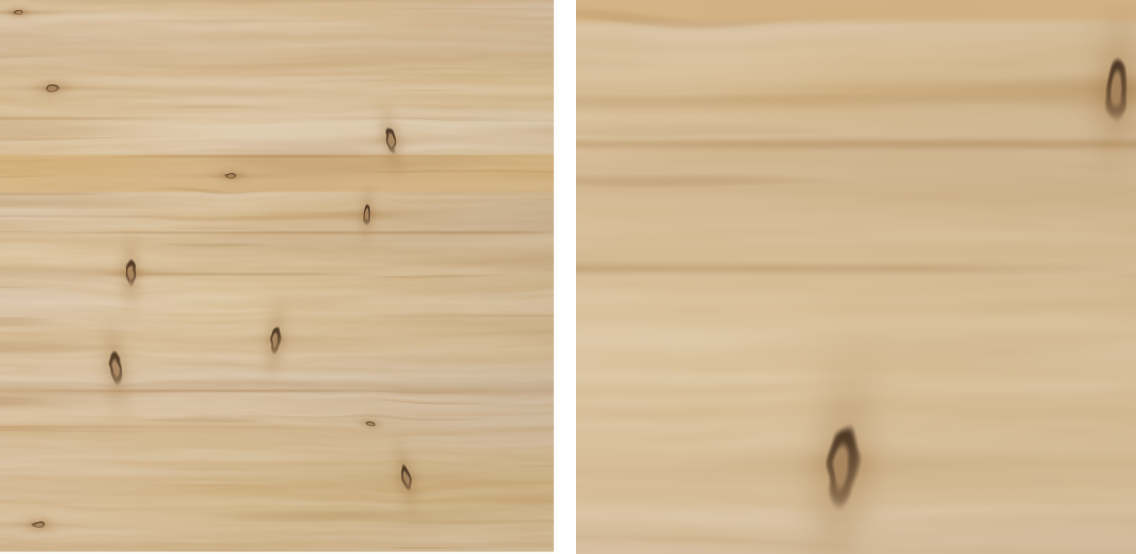
Left, the full canvas; right, a detail of the centre.
Write a WebGL 2 fragment shader that draws this texture.

```glsl
#version 300 es
precision highp float;
// Pale pine panel: horizontal glued boards with soft grain, stains and small knots.

#define ROWS 14.0
#define WARM_ROW 9.0
#define KNOTS 11
#define GRAIN_CONTRAST 1.0
#define MARGIN vec2(0.989, 0.004)
#define LIGHT_WOOD vec3(0.865, 0.790, 0.680)
#define DARK_WOOD vec3(0.785, 0.655, 0.470)
#define STAIN_COLOR vec3(0.66, 0.50, 0.31)
#define KNOT_CORE vec3(0.64, 0.50, 0.35)
#define KNOT_RING vec3(0.27, 0.19, 0.12)
#define PAPER vec3(1.0, 1.0, 0.995)

uniform vec2 u_resolution;
out vec4 fragColor;

float hash(vec2 p) {
    return fract(sin(dot(p, vec2(127.1, 311.7))) * 43758.5453);
}

float noise(vec2 p) {
    vec2 i = floor(p), f = fract(p);
    f = f * f * (3.0 - 2.0 * f);
    return mix(mix(hash(i), hash(i + vec2(1, 0)), f.x),
               mix(hash(i + vec2(0, 1)), hash(i + vec2(1, 1)), f.x), f.y);
}

// Darkness of a whole board
float boardTone(float row) {
    float warm = 1.0 - step(0.5, abs(row - WARM_ROW));
    return mix(0.34 * (hash(vec2(row, 4.0)) - 0.5), 0.36, warm);
}

// Knot layers: x = ring, y = core, z = halo and streak, w = grain bend
vec4 knots(vec2 p) {
    vec4 sum = vec4(0.0);
    for (int i = 0; i < KNOTS; i++) {
        float k = float(i);
        vec2 center = vec2(0.03 + 0.92 * hash(vec2(k, 3.0)),
                           (k + 0.2 + 0.6 * hash(vec2(k, 8.0))) / float(KNOTS));
        float upright = step(0.55, hash(vec2(k, 15.0)));
        float scale = mix(0.7, 1.15, hash(vec2(k, 21.0)));
        vec2 size = mix(vec2(0.011, 0.006), vec2(0.009, 0.024), upright) * scale;
        vec2 d = p - center;
        vec2 q = d;
        q.x -= q.y * 0.5 * (hash(vec2(k, 27.0)) - 0.5);
        q += 0.004 * (vec2(noise(p * 90.0), noise(p * 90.0 + 31.0)) - 0.5);
        float r = length(q / size);
        float side = 0.65 + 0.35 * clamp(q.y / size.y, -1.0, 1.0);
        float ring = smoothstep(0.42, 0.05, abs(r - 0.82));
        float halo = exp(-dot(q / (size * 2.2), q / (size * 2.2)));
        vec2 s = d / vec2(0.075, 0.0045 + 0.004 * upright);
        float streak = exp(-abs(s.x) - s.y * s.y) * hash(vec2(k, 35.0));
        vec2 b = d / vec2(0.06, 0.035);
        sum.x = max(sum.x, ring * side * mix(0.65, 0.95, upright));
        sum.y = max(sum.y, smoothstep(1.15, 0.7, r));
        sum.z += 0.4 * halo + 0.5 * streak;
        sum.w -= 0.5 * d.y * exp(-dot(b, b));
    }
    return sum;
}

void main() {
    vec2 uv = gl_FragCoord.xy / u_resolution;
    vec2 p = vec2(uv.x * u_resolution.x / u_resolution.y, uv.y);
    vec4 knot = knots(p);

    // Boards of uneven height
    float y = (p.y - 0.01) * ROWS + 0.3 * (noise(vec2(p.y * 5.0, 2.0)) - 0.5);
    float row = floor(y), f = fract(y);
    float tone = mix(boardTone(row - 1.0), boardTone(row), smoothstep(0.0, 0.09, f));
    float warm = smoothstep(0.0, 0.09, y - WARM_ROW)
               * (1.0 - smoothstep(0.0, 0.09, y - WARM_ROW - 1.0));

    // Grain stretched along the boards, gently wavy and bent around knots
    vec2 g = p;
    g.y += knot.w + 0.014 * (noise(p * vec2(2.5, 7.0)) - 0.5)
         + 0.003 * (noise(p * vec2(11.0, 30.0)) - 0.5);
    float broad = noise(g * vec2(1.3, 24.0) + 5.0) - 0.5;
    float streaks = noise(g * vec2(2.2, 62.0) + 17.0) - 0.5;
    float fine = noise(g * vec2(5.0, 140.0) + 41.0) - 0.5;
    float fiber = noise(g * vec2(22.0, 190.0) + 67.0) - 0.5;
    float grain = 0.40 * broad + 0.36 * streaks + 0.24 * fine + 0.10 * fiber;
    float t = 0.38 + tone + grain * GRAIN_CONTRAST * (1.0 - 0.45 * warm);
    vec3 color = mix(LIGHT_WOOD, DARK_WOOD, clamp(t, -0.05, 1.1));

    // Slow drift between rosy and yellow wood
    float hue = noise(p * vec2(2.0, 13.0) + 83.0) - 0.5;
    color += vec3(0.008, -0.002, -0.045) * hue;
    color += vec3(0.022, 0.012, -0.010) * warm;

    // Tapered stains, thin dark lines and broken seams
    float stain = smoothstep(0.66, 0.95, noise(g * vec2(1.8, 30.0) + 101.0));
    float line = smoothstep(0.80, 0.98, noise(g * vec2(2.6, 105.0) + 131.0));
    float seam = smoothstep(0.075, 0.0, min(f, 1.0 - f))
               * smoothstep(0.35, 0.85, noise(vec2(p.x * 2.5, floor(y + 0.5) * 7.0)));
    color = mix(color, STAIN_COLOR, 0.24 * stain + 0.22 * line + 0.32 * seam);

    // Knots
    color = mix(color, STAIN_COLOR, min(knot.z, 0.7));
    color = mix(color, KNOT_CORE, 0.75 * knot.y);
    color = mix(color, KNOT_RING, knot.x);

    // Light falls off slightly toward the lower right
    color *= 1.012 - 0.045 * smoothstep(0.5, 1.5, uv.x + 0.6 * (1.0 - uv.y));

    // Pale margin at the right and bottom
    vec2 soft = 1.0 / u_resolution;
    vec2 inside = vec2(1.0 - smoothstep(MARGIN.x - soft.x, MARGIN.x + soft.x, uv.x),
                       smoothstep(MARGIN.y - soft.y, MARGIN.y + soft.y, uv.y));
    fragColor = vec4(mix(PAPER, color, inside.x * inside.y), 1.0);
}
```
